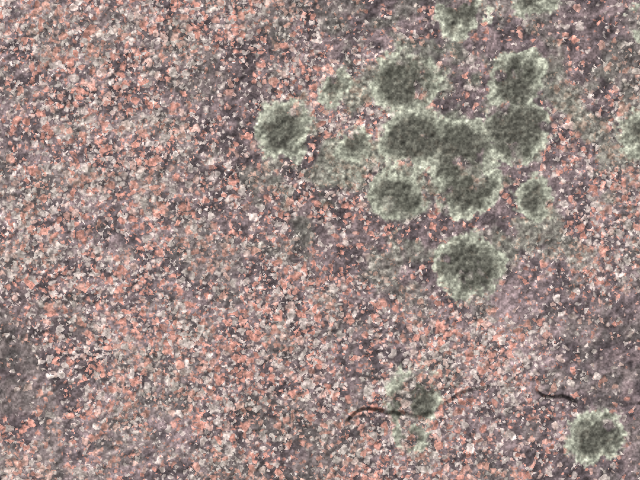
Give the GLSL for this texture, as a WebGL 1 fragment shader.

```glsl
precision highp float;
// Weathered pink granite with scattered mineral grains, lichen rosettes and cracks.
uniform vec2 u_resolution;

#define GRAIN_DENSITY 0.34
#define RELIEF 1.15
#define SPECKLE 0.26
#define LICHEN_CELL 0.13
#define LICHEN_CENTRE vec2(0.93, 0.69)
#define LICHEN_SPREAD vec2(0.36, 0.25)
#define ROCK_DARK vec3(0.35, 0.315, 0.325)
#define ROCK_LIGHT vec3(0.57, 0.50, 0.505)
#define SALMON vec3(0.84, 0.60, 0.54)
#define CHALK vec3(0.83, 0.77, 0.74)
#define LICHEN_RIM vec3(0.70, 0.71, 0.64)
#define LICHEN_DARK vec3(0.37, 0.37, 0.335)

float hash(vec2 p) {
  vec3 q = fract(vec3(p.xyx) * 0.1031);
  q += dot(q, q.yzx + 33.33);
  return fract((q.x + q.y) * q.z);
}

vec2 hash2(vec2 p) {
  return vec2(hash(p + 17.3), hash(p + 71.9));
}

float noise(vec2 p) {
  vec2 i = floor(p), f = fract(p);
  f = f * f * (3.0 - 2.0 * f);
  return mix(mix(hash(i), hash(i + vec2(1, 0)), f.x),
             mix(hash(i + vec2(0, 1)), hash(i + 1.0), f.x), f.y);
}

float fbm(vec2 p) {
  float sum = 0.0, amp = 0.533;
  for (int i = 0; i < 4; i++) {
    sum += amp * noise(p);
    p = mat2(1.6, 1.2, -1.2, 1.6) * p + 9.7;
    amp *= 0.5;
  }
  return sum;
}

// Nearest cell point: x = distance, y = random id of that cell.
vec2 cells(vec2 p) {
  vec2 base = floor(p), best = vec2(9.0, 0.0);
  for (int y = -1; y <= 1; y++)
    for (int x = -1; x <= 1; x++) {
      vec2 c = base + vec2(x, y);
      float d = length(c + hash2(c) - p);
      if (d < best.x) best = vec2(d, hash(c + 5.1));
    }
  return best;
}

float height(vec2 p) {
  return 0.55 * fbm(p * 38.0) + 0.3 * noise(p * 120.0) + 0.5 * fbm(p * 9.0);
}

// Stone body with three sizes of mineral grains.
vec3 granite(vec2 p, float pixel) {
  vec3 col = mix(ROCK_DARK, ROCK_LIGHT, smoothstep(0.25, 0.75, fbm(p * 42.0)));
  col *= 0.82 + 0.36 * fbm(p * 3.5 + 4.0);
  float density = GRAIN_DENSITY * (0.35 + 1.3 * smoothstep(0.3, 0.7, fbm(p * 4.0 + 21.0)));
  float scale = 150.0;
  for (int i = 0; i < 3; i++) {
    vec2 q = p * scale + 13.0 * float(i);
    q += 0.7 * vec2(noise(q * 1.7), noise(q * 1.7 + 40.0));
    vec2 grain = cells(q);
    float kind = fract(grain.y * 57.0);
    float radius = 0.28 + 0.26 * fract(grain.y * 23.0);
    float soft = 0.08 + pixel * scale * 0.7;
    float cover = 1.0 - smoothstep(radius - soft, radius + soft, grain.x);
    cover *= step(grain.y, density);
    vec3 mineral = mix(SALMON, CHALK, smoothstep(0.25, 0.65, kind));
    mineral *= 0.84 + 0.24 * fract(kind * 11.0);
    col = mix(col, mineral, cover * 0.88);
    scale *= 0.64;
  }
  return col;
}

// Depth inside the nearest lichen rosette, negative outside.
float lichenDepth(vec2 p) {
  p += 0.026 * (vec2(noise(p * 24.0), noise(p * 24.0 + 50.0)) - 0.5);
  p += 0.014 * (vec2(noise(p * 75.0), noise(p * 75.0 + 30.0)) - 0.5);
  vec2 base = floor(p / LICHEN_CELL);
  float depth = -1.0;
  for (int y = -1; y <= 1; y++)
    for (int x = -1; x <= 1; x++) {
      vec2 c = base + vec2(x, y);
      vec2 centre = (c + 0.25 + 0.5 * hash2(c)) * LICHEN_CELL;
      float colony = 1.0 - smoothstep(0.75, 1.05, length((centre - LICHEN_CENTRE) / LICHEN_SPREAD));
      float chance = 0.03 + 0.11 * smoothstep(0.3, 0.5, centre.x) + 0.8 * colony;
      float radius = mix(0.036, 0.078, hash(c + 8.4));
      if (hash(c + 2.7) < chance) depth = max(depth, radius - length(p - centre));
    }
  return depth;
}

void main() {
  vec2 p = gl_FragCoord.xy / u_resolution.y;
  float pixel = 1.0 / u_resolution.y;
  vec3 col = granite(p, pixel);

  // Thin grey-green crust around the colony
  float colony = 1.0 - smoothstep(0.5, 1.6, length((p - LICHEN_CENTRE) / LICHEN_SPREAD));
  float crust = smoothstep(0.46, 0.66, fbm(p * 19.0 + 3.0)) * (0.2 + 0.6 * colony);
  col = mix(col, mix(LICHEN_DARK, LICHEN_RIM, noise(p * 140.0)), crust);

  // Rosettes: pale ragged rim, dark mossy heart, worn gaps
  float depth = lichenDepth(p);
  float tuft = noise(p * 170.0);
  float body = smoothstep(-0.006, 0.006, depth + 0.01 * (tuft - 0.5));
  body *= 1.0 - 0.8 * smoothstep(0.58, 0.7, fbm(p * 26.0 + 60.0));
  float heart = smoothstep(0.003, 0.034, depth + 0.024 * (fbm(p * 60.0) - 0.5));
  vec3 lichen = mix(LICHEN_RIM, LICHEN_DARK, heart) * (0.82 + 0.36 * tuft);
  col = mix(col, lichen, body * 0.94);

  // Raking light from the upper left
  float slope = height(p) - height(p + vec2(-0.0035, 0.0045));
  col *= clamp(1.0 + RELIEF * slope, 0.5, 1.5);

  // Broken cracks toward the lower right
  float seam = abs(p.y - 0.15 - 0.2 * (fbm(vec2(p.x * 4.0, p.y * 2.0)) - 0.5) - 0.08 * (p.x - 0.9));
  float broken = smoothstep(0.4, 0.75, p.x) * smoothstep(0.4, 0.55, noise(p * 13.0 + 7.0));
  col *= 1.0 - 0.6 * broken * (1.0 - smoothstep(0.001, 0.007, seam));

  // Fine surface grit
  float grit = 0.6 * noise(p * 330.0) + 0.4 * noise(p * 210.0 + 80.0) - 0.5;
  col *= 1.04 + 2.0 * SPECKLE * grit;
  gl_FragColor = vec4(clamp(col, 0.0, 1.0), 1.0);
}
```
